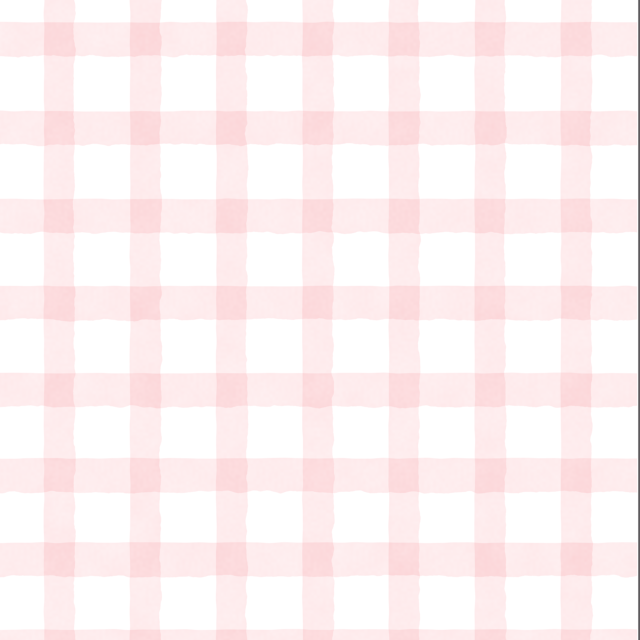
A WebGL 1 fragment shader for this pattern:

```glsl
precision highp float;
// Watercolour gingham: seven translucent pink columns and rows on white paper.
// Each stripe has one clean and one ragged edge; the two washes multiply where
// they cross, and noise gives them blotches, grain and a faint pigment rim.

uniform vec2 u_resolution;

const vec3 PAPER = vec3(1.0, 0.999, 0.999);
const vec3 WASH = vec3(0.995, 0.926, 0.931);    // light passed by one stripe
const vec3 BORDER = vec3(0.36, 0.35, 0.36);

const vec2 PITCH = vec2(0.1346, 0.1356);        // column and row spacing
const vec2 FIRST = vec2(0.0929, 0.1195);        // centre of first column and row
const vec2 WIDTH = vec2(0.0475, 0.0525);        // column and row thickness
const float ROW_BOW = 0.00072;                  // rows spread towards the ends
const float CENTRE_JITTER = 0.0014;
const float CLEAN_WOBBLE = 0.0016;
const float RAGGED_WOBBLE = 0.0072;
const float SOFTNESS = 0.0013;
const float BLOTCH = 0.36;
const float GRAIN = 0.16;
const float RIM = 0.10;
const float RIM_WIDTH = 0.0025;
const float WASH_END = 0.9955;                  // right limit of the stripes
const float BORDER_START = 0.9972;              // dark sliver at the right

float hash(vec2 p) {
  return fract(sin(dot(p, vec2(127.1, 311.7))) * 43758.545);
}

float noise(vec2 p) {
  vec2 cell = floor(p);
  vec2 f = fract(p);
  f = f * f * (3.0 - 2.0 * f);
  float low = mix(hash(cell), hash(cell + vec2(1.0, 0.0)), f.x);
  float high = mix(hash(cell + vec2(0.0, 1.0)), hash(cell + vec2(1.0, 1.0)), f.x);
  return mix(low, high, f.y);
}

float fbm(vec2 p) {
  float sum = 0.0;
  float weight = 0.5;
  for (int i = 0; i < 4; i++) {
    sum += weight * noise(p);
    p = p * 2.03 + 17.3;
    weight *= 0.5;
  }
  return sum / 0.9375;
}

// Amount of pigment; the ragged edge lies on the positive side of "across".
float stripe(float across, float along, float width, float seed, float soft) {
  across += CENTRE_JITTER * (hash(vec2(seed, 3.7)) - 0.5);
  float cleanWobble = CLEAN_WOBBLE * (noise(vec2(along * 45.0, seed)) - 0.5);
  float raggedWobble = RAGGED_WOBBLE * (fbm(vec2(along * 48.0, seed + 9.0)) - 0.5);
  float cleanDist = across + 0.5 * width + cleanWobble;
  float raggedDist = 0.5 * width - across + raggedWobble;
  float inside = min(cleanDist, raggedDist);

  vec2 p = vec2(across, along) + seed * 0.37;
  float density = 1.0 + BLOTCH * (fbm(p * 26.0) - 0.5)
                + GRAIN * (noise(p * 210.0) - 0.5)
                + RIM * exp(-max(inside, 0.0) / RIM_WIDTH);
  return density * smoothstep(-soft, soft, inside);
}

void main() {
  vec2 uv = gl_FragCoord.xy / u_resolution;
  float soft = max(SOFTNESS, 0.75 / min(u_resolution.x, u_resolution.y));

  // Nearest column and row
  vec2 index = floor((uv - FIRST) / PITCH + 0.5);
  vec2 centre = FIRST + index * PITCH;
  float fromMiddle = index.y - 3.0;
  centre.y += ROW_BOW * min(fromMiddle * fromMiddle, 9.0);
  vec2 offset = uv - centre;

  // Columns are ragged on the right, rows along the bottom
  float column = stripe(offset.x, uv.y, WIDTH.x, index.x + 11.0, soft);
  float row = stripe(-offset.y, uv.x, WIDTH.y, index.y + 41.0, soft);
  float painted = 1.0 - smoothstep(WASH_END - soft, WASH_END + soft, uv.x);

  // Overlapping washes multiply
  vec3 colour = PAPER;
  colour *= mix(vec3(1.0), WASH, column * painted);
  colour *= mix(vec3(1.0), WASH, row * painted);

  float border = smoothstep(BORDER_START - soft, BORDER_START + soft, uv.x);
  gl_FragColor = vec4(mix(colour, BORDER, border), 1.0);
}
```
